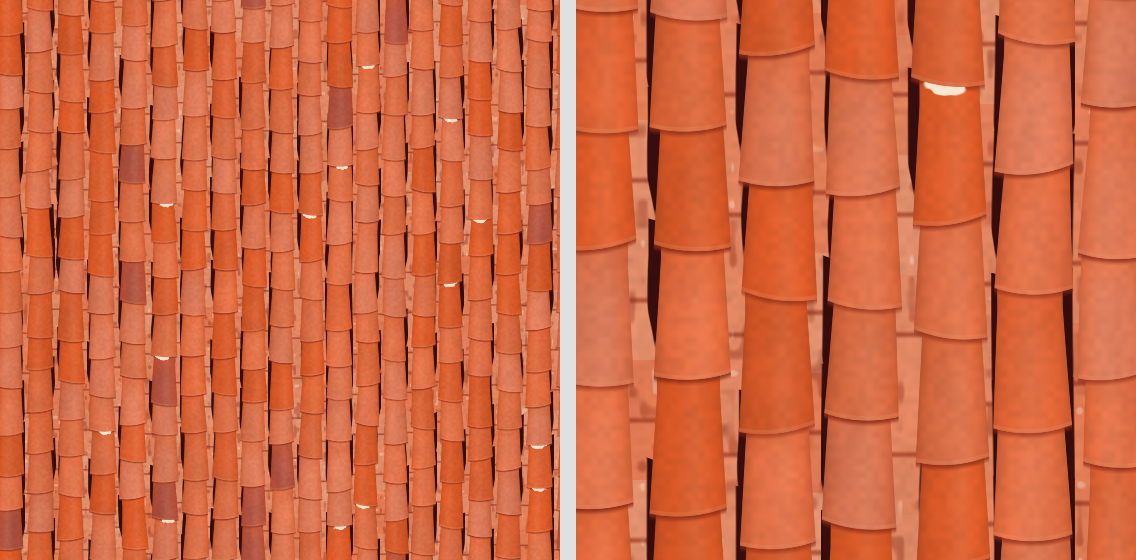
Left: the whole. Right: its middle third, enlarged.
Write a WebGL 2 fragment shader that draws this texture.

```glsl
#version 300 es
precision highp float;

uniform vec2 u_resolution;
out vec4 fragColor;

const float COLUMNS = 19.0;
const float ROWS = 14.0;
const float TAU = 6.2831853;

const vec3 CLAY = vec3(0.87, 0.43, 0.27);
const vec3 ROSE = vec3(0.86, 0.47, 0.34);
const vec3 EMBER = vec3(0.84, 0.32, 0.12);
const vec3 DUSK = vec3(0.68, 0.31, 0.25);
const vec3 SAND = vec3(0.88, 0.58, 0.45);
const vec3 UMBER = vec3(0.55, 0.17, 0.09);
const vec3 SHADOW = vec3(0.21, 0.05, 0.05);
const vec3 MORTAR = vec3(0.95, 0.88, 0.80);

float hash(vec2 p, float seed) {
    vec3 q = fract(vec3(p.xyx + seed * 17.3) * 0.1031);
    q += dot(q, q.yzx + 33.33);
    return fract((q.x + q.y) * q.z);
}

// Value noise that wraps after the given period
float noise(vec2 p, vec2 period) {
    vec2 i = floor(p);
    vec2 f = fract(p);
    f = f * f * (3.0 - 2.0 * f);
    vec2 a = mod(i, period);
    vec2 b = mod(i + 1.0, period);
    float low = mix(hash(a, 1.0), hash(vec2(b.x, a.y), 1.0), f.x);
    float high = mix(hash(vec2(a.x, b.y), 1.0), hash(b, 1.0), f.x);
    return mix(low, high, f.y);
}

float below(float d, float aa) {
    return 1.0 - smoothstep(-aa, aa, d);
}

// Fired clay tone of a single tile
vec3 tileTone(vec2 id) {
    float h = hash(id, 2.0);
    vec3 tone = mix(ROSE, CLAY, smoothstep(0.15, 0.5, h));
    tone = mix(tone, EMBER, 0.8 * smoothstep(0.5, 0.9, h));
    tone = mix(tone, DUSK, step(0.96, hash(id, 3.0)));
    return tone * (0.96 + 0.07 * hash(id, 4.0));
}

// Lit channel seen between neighbouring columns
vec3 channel(vec2 q, vec2 uv) {
    float column = mod(floor(q.x + 0.5), COLUMNS);
    float y = q.y + hash(vec2(column, 5.0), 5.0);
    vec2 id = vec2(column, mod(floor(y), ROWS));
    vec3 color = mix(CLAY, SAND, 0.25 + 0.75 * hash(id, 6.0));
    float dirt = noise(uv * vec2(150.0, 90.0), vec2(150.0, 90.0));
    color = mix(color, UMBER, 0.4 * smoothstep(0.65, 0.95, dirt));
    color = mix(color, MORTAR, 0.4 * (1.0 - smoothstep(0.02, 0.12, dirt)));
    return mix(color, UMBER, 0.6 * below(abs(fract(y) - 0.5) - 0.02, 0.02));
}

// Paints one tapered tile, with its shadows, over the layer beneath
vec3 paintTile(vec3 base, vec2 p, vec2 id, float wide, float side, vec2 aa, float grain) {
    float lean = 0.05 * (hash(id, 14.0) - 0.5);
    float x = p.x - 0.05 * (hash(id, 7.0) - 0.5) - lean * p.y;
    float edge = 0.3 * (hash(id, 8.0) - 0.5);
    float t = p.y - edge - 0.24 * x * x - 0.22 * x * (hash(id, 9.0) - 0.5);
    float halfWidth = mix(0.435, 0.355, clamp(t, 0.0, 1.0)) + wide;
    float s = x / halfWidth;
    float inside = below(abs(x) - halfWidth, aa.x);

    // Dark sliver on the shaded side
    float reach = 0.14 * smoothstep(0.15, 0.7, t) * smoothstep(0.25, 0.7, hash(id, 10.0));
    float away = (side == 0.0 ? abs(x) : side * x) - halfWidth;
    float sliver = below(away - reach, aa.x + 0.005) * step(0.0, away + aa.x);
    sliver *= step(0.15, t) * below(t - 1.3, aa.y) * (1.0 - smoothstep(0.47, 0.5, abs(p.x)));
    vec3 color = mix(base, SHADOW, sliver * smoothstep(0.0, 0.03, reach));

    // Contact shadow and occasional ragged mortar below the lip
    float contact = smoothstep(-0.06, 0.0, t) * below(t, aa.y);
    color = mix(color, UMBER, (0.55 + 0.35 * hash(id, 15.0)) * contact * inside);
    vec2 chip = vec2((x - 0.2 * (hash(id, 11.0) - 0.5)) / 0.25, (t + 0.01) / 0.075);
    float hasChip = step(0.94, hash(id, 12.0));
    color = mix(color, MORTAR, hasChip * below(length(chip) - 0.7 - 0.4 * grain, 0.12));

    // Rounded body, weathered towards the covered end
    float body = inside * smoothstep(-aa.y, aa.y, t) * below(t - 1.35, aa.y);
    vec3 clay = tileTone(id);
    float crown = s + 0.2 * side;
    clay = mix(clay, EMBER, 0.32 * smoothstep(0.35, 1.1, abs(s)));
    clay = mix(clay, SAND, 0.2 * exp(-7.0 * crown * crown));
    clay *= 1.0 - 0.12 * pow(abs(s), 6.0) - 0.03 * s * side;
    clay = mix(clay, EMBER, 0.22 * smoothstep(0.6, 1.1, t));
    clay = mix(clay, SAND, 0.22 * below(abs(t - 0.02) - 0.015, aa.y));
    return mix(color, clay, body);
}

void main() {
    vec2 uv = gl_FragCoord.xy / u_resolution;
    vec2 aa = 0.6 * vec2(COLUMNS, ROWS) / u_resolution;

    // Column spacing drifts gently across the roof
    float drift = 0.009 * sin(TAU * (uv.x - 0.16)) - 0.0026;
    vec2 q = vec2(uv.x - drift, uv.y) * vec2(COLUMNS, ROWS);
    float column = mod(floor(q.x), COLUMNS);
    float sway = 0.09 * (noise(vec2(column, uv.y * 6.0), vec2(COLUMNS, 6.0)) - 0.5);
    float x = fract(q.x) - 0.5 - sway;
    float y = q.y + hash(vec2(column, 3.0), 13.0) * ROWS;

    // Shading flips around the broad ridge column
    float ridge = 1.0 - step(0.5, abs(column - 11.0));
    float side = column > 1.5 && column < 11.0 ? -1.0 : 1.0;
    side *= 1.0 - ridge;

    float grain = noise(uv * 250.0, vec2(250.0));
    float mottle = noise(uv * vec2(60.0, 36.0), vec2(60.0, 36.0));
    vec3 color = channel(q, uv);
    for (int k = -1; k <= 1; k++) {
        float row = floor(y) + float(k);
        vec2 id = vec2(column, mod(row, ROWS));
        color = paintTile(color, vec2(x, y - row), id, 0.035 * ridge, side, aa, grain);
    }
    color *= 0.94 + 0.07 * grain + 0.05 * mottle;
    fragColor = vec4(color, 1.0);
}
```
